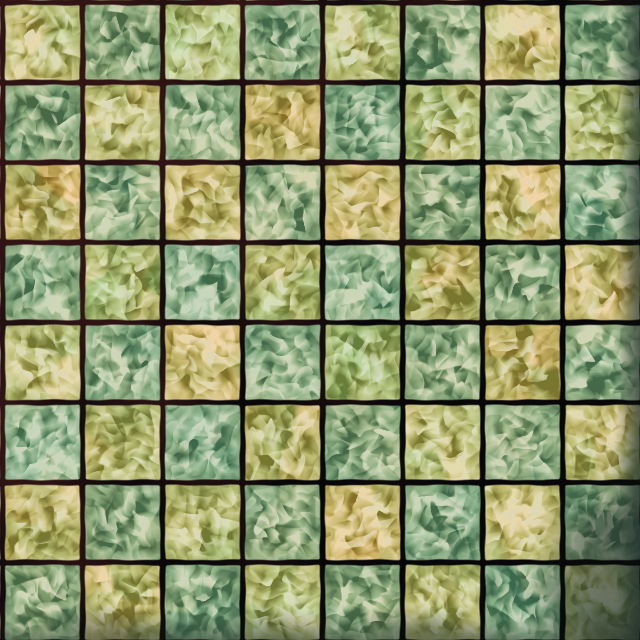
Reproduce this pattern procedurally as a three.js fragment shader.

```glsl
// Checkerboard of marbled green and yellow glass tiles with dark grout and shaded right and lower edges.
varying vec2 vUv;

#define TILES 8.0
#define GRID_SHIFT vec2(0.033, -0.031)
#define GROUT 0.066
#define CORNER 0.025
#define SOFT 0.013
#define WOBBLE 0.005
#define FACET_SCALE 3.6
#define FACET_SHARP 15.0
#define CONTRAST 1.25
#define TILE_VARIATION 0.24
#define SHADOW vec3(0.13, 0.19, 0.17)

float hash(vec2 p) {
  vec3 q = fract(vec3(p.xyx) * 0.1031);
  q += dot(q, q.yzx + 33.33);
  return fract((q.x + q.y) * q.z);
}

// Layered sines that bend straight shapes into wisps.
vec2 warp(vec2 p) {
  p += 0.28 * sin(p.yx * 2.3 + vec2(0.4, 1.9));
  return p + 0.10 * sin(p.yx * 5.7 + vec2(2.6, 0.7));
}

// Cellular noise: each cell carries its own shade and slope, blended at its borders.
float facets(vec2 p) {
  vec2 base = floor(p);
  float sum = 0.0;
  float total = 0.0;
  for (int y = -1; y <= 1; y++) {
    for (int x = -1; x <= 1; x++) {
      vec2 cell = base + vec2(float(x), float(y));
      vec2 jitter = vec2(hash(cell), hash(cell + 31.7));
      vec2 d = cell + 0.1 + 0.8 * jitter - p;
      float angle = 6.2832 * hash(cell + 67.3);
      float shade = hash(cell + 11.9) + 0.9 * dot(d, vec2(cos(angle), sin(angle)));
      float weight = exp(-FACET_SHARP * dot(d, d));
      sum += weight * shade;
      total += weight;
    }
  }
  return sum / total;
}

vec3 ramp(vec3 dark, vec3 middle, vec3 light, float t) {
  return t < 0.5 ? mix(dark, middle, t * 2.0) : mix(middle, light, t * 2.0 - 1.0);
}

// Marbled glass; local runs from -0.5 to 0.5 across one tile.
vec3 glass(vec2 local, vec2 id) {
  float angle = 6.2832 * hash(id + 3.1);
  mat2 turn = mat2(cos(angle), sin(angle), -sin(angle), cos(angle));
  vec2 offset = 40.0 + 9.0 * id;
  vec2 p = turn * local * FACET_SCALE;
  float broad = facets(warp(p * vec2(1.0, 1.6) + offset));
  float fine = facets(warp(p.yx * vec2(1.5, 2.5) + offset + 150.0));
  float wash = facets(local * 1.5 + offset + 300.0);

  // Veins are strongest in the middle of a tile and calm near its rim.
  float rim = 0.5 - max(abs(local.x), abs(local.y));
  float strength = CONTRAST * mix(0.45, 1.0, smoothstep(0.02, 0.26, rim));
  float veins = 0.55 * broad + 0.45 * fine - 0.5;
  float t = 0.56 + strength * veins + 0.22 * (wash - 0.5);
  t += TILE_VARIATION * (hash(id + 8.4) - 0.5);
  t = clamp(t, 0.0, 1.0);

  vec3 green = ramp(vec3(0.27, 0.41, 0.28), vec3(0.54, 0.67, 0.50), vec3(0.79, 0.84, 0.72), t);
  vec3 yellow = ramp(vec3(0.48, 0.46, 0.18), vec3(0.73, 0.72, 0.43), vec3(0.88, 0.86, 0.69), t);
  float isYellow = mod(id.x + id.y, 2.0);
  vec3 color = mix(green, yellow, isYellow);

  // Hue drifts from lime to amber in yellow tiles, and from sea to leaf in green ones.
  float drift = 0.6 * (wash - 0.5) + 0.8 * (hash(id + 21.6) - 0.5);
  color += drift * mix(vec3(0.05, 0.0, -0.03), vec3(0.09, -0.04, -0.06), isYellow);

  // Pale milky glints.
  float glint = smoothstep(0.72, 1.05, fine) * smoothstep(0.08, 0.3, rim);
  return mix(color, vec3(0.84, 0.84, 0.74), 0.45 * glint);
}

void main() {
  vec2 p = vUv * TILES - GRID_SHIFT;
  vec2 id = floor(p);
  vec2 local = p - id - 0.5;

  // Uneven rounded tile outline.
  vec2 wavy = local + WOBBLE * (sin(p.yx * 7.3 + id * 2.1) + 0.6 * sin(p.yx * 17.0));
  vec2 q = abs(wavy) - 0.5 + 0.5 * GROUT + CORNER;
  float outline = length(max(q, 0.0)) + min(max(q.x, q.y), 0.0) - CORNER;
  float cover = 1.0 - smoothstep(-SOFT, SOFT, outline);

  // Grout is maroon toward the upper left and black elsewhere.
  float stain = smoothstep(0.5, -0.5, vUv.x - 0.6 * vUv.y + 0.2 * sin(p.x * 2.7 + p.y * 1.9));
  vec3 grout = mix(vec3(0.03, 0.025, 0.035), vec3(0.20, 0.08, 0.085), stain);
  vec3 color = mix(grout, glass(local, id), cover);

  // Shade along the right and lower edges, with a smoky lower right corner.
  float smoke = sin(p.x * 3.1 + 1.4 * sin(p.y * 2.3)) + 0.5 * sin(p.y * 6.1 + p.x * 2.0);
  float side = 0.72 * smoothstep(0.955, 1.005, vUv.x);
  float foot = 0.55 * smoothstep(0.055, -0.01, vUv.y + 0.008 * smoke);
  float corner = length((vUv - vec2(1.0, 0.09)) * vec2(1.0, 0.9)) + 0.018 * smoke;
  float smoky = 0.62 * smoothstep(0.20, 0.04, corner);
  float shade = 1.0 - (1.0 - side) * (1.0 - foot) * (1.0 - smoky);
  color = mix(color, SHADOW * mix(0.25, 1.0, cover), shade);
  gl_FragColor = vec4(color, 1.0);
}
```
